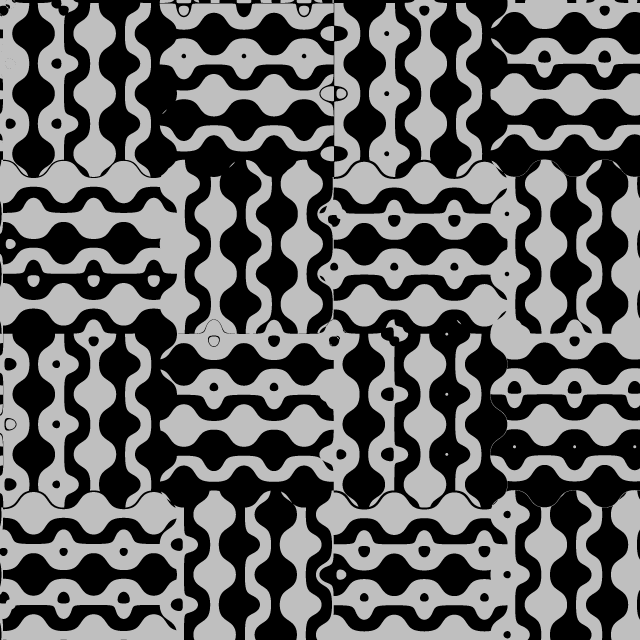
Give the GLSL for this pattern, as a Shadertoy shader.

```glsl
const float PI = 3.14159265;
const vec3 SILVER = vec3(0.75);
const vec3 BLACK = vec3(0.0);

const float BEAD_STEP = 0.04697;           // spacing of the bulge lattice
const float TILE_SIZE = 5.5 * BEAD_STEP;   // one square of the basket weave
const float STRIPES_PER_TILE = 4.0;
const float BULGE = 0.0215;                // strong enough to fold into rings
const vec2 LATTICE_ORIGIN = vec2(0.5221);
const vec2 WEAVE_OFFSET = vec2(0.0015);
const float ROW_SHIFT = 0.0052;
const float SHIFT_JITTER = 0.0036;
const int SAMPLES = 4;

float hash12(vec2 p) {
    vec3 q = fract(p.xyx * 0.1031);
    q += dot(q, q.yzx + 33.33);
    return fract((q.x + q.y) * q.z);
}

// Magnify alternate lattice points and squeeze the ones between
vec2 bulgeWarp(vec2 p, float spacing, float strength) {
    vec2 phase = PI * p / spacing;
    return p - strength * sin(phase) * cos(phase.yx);
}

// 1 on dark bands, 0 on light ones
float stripes(float across, float period) {
    return step(0.5, fract(across / period));
}

// Checkerboard of upright and level stripes
float basketWeave(vec2 p, float tileSize) {
    vec2 cell = floor(p / tileSize);
    bool upright = mod(cell.x + cell.y, 2.0) < 0.5;
    float across = upright ? p.x : p.y;
    float lane = upright ? cell.x : cell.y;

    // Odd lanes slide, and every tile drifts slightly
    float slide = mod(lane, 2.0) * (upright ? -ROW_SHIFT : ROW_SHIFT);
    slide += (hash12(cell + 17.0) - 0.5) * SHIFT_JITTER;
    return stripes(across - slide, tileSize / STRIPES_PER_TILE);
}

float beadedWeave(vec2 p) {
    vec2 fromTop = vec2(p.x, 1.0 - p.y);
    vec2 warped = bulgeWarp(fromTop - LATTICE_ORIGIN, BEAD_STEP, BULGE);
    return basketWeave(warped + WEAVE_OFFSET, TILE_SIZE);
}

void mainImage(out vec4 fragColor, in vec2 fragCoord) {
    // Average a grid of samples to smooth folds and tile seams alike
    float ink = 0.0;
    for (int j = 0; j < SAMPLES; j++) {
        for (int i = 0; i < SAMPLES; i++) {
            vec2 offset = (vec2(i, j) + 0.5) / float(SAMPLES) - 0.5;
            ink += beadedWeave((fragCoord + offset) / iResolution.y);
        }
    }
    ink /= float(SAMPLES * SAMPLES);
    fragColor = vec4(mix(SILVER, BLACK, ink), 1.0);
}
```
